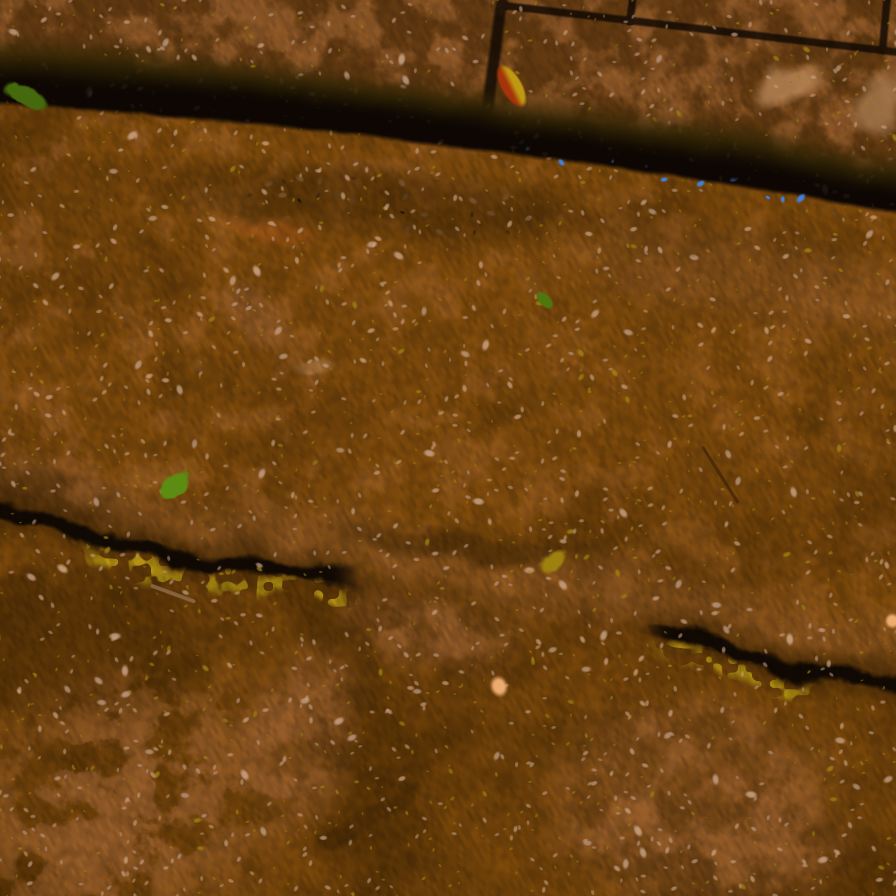
Write a WebGL 2 fragment shader that draws this texture.

```glsl
#version 300 es
precision highp float;
// Worn wet paving slabs below a shadowed kerb, with moss, grit and leaves.
uniform vec2 u_resolution;
out vec4 fragColor;

const vec3 EARTH = vec3(.46, .27, .04), DAMP = vec3(.33, .19, .02);
const vec3 DUST = vec3(.52, .32, .14), PALE = vec3(.66, .48, .31);
const vec3 SHADOW = vec3(.05, .025, .01), MOSS = vec3(.19, .14, .015);
const vec3 LICHEN = vec3(.62, .5, .06), LEAF = vec3(.36, .55, .07);

float hash(vec2 p) {
  vec3 q = fract(p.xyx * .1031);
  q += dot(q, q.yzx + 33.33);
  return fract((q.x + q.y) * q.z);
}

float noise(vec2 p) {
  vec2 i = floor(p), f = fract(p), e = vec2(1, 0);
  f = f * f * (3. - 2. * f);
  return mix(mix(hash(i), hash(i + e), f.x), mix(hash(i + e.yx), hash(i + 1.), f.x), f.y);
}

float fbm(vec2 p) {
  float sum = 0., amp = .5;
  for (int i = 0; i < 5; i++) {
    sum += amp * noise(p);
    p = mat2(1.6, 1.2, -1.2, 1.6) * p + 7.3;
    amp *= .5;
  }
  return sum;
}

vec2 turn(vec2 p, float a) {
  return vec2(cos(a) * p.x + sin(a) * p.y, cos(a) * p.y - sin(a) * p.x);
}

// Soft ellipse: centre in xy, radii in zw.
float blob(vec2 p, vec4 e, float angle, float soft) {
  return 1. - smoothstep(1. - soft, 1. + soft, length(turn(p - e.xy, angle) / e.zw));
}

// Soft segment from s.xy to s.zw.
float stroke(vec2 p, vec4 s, float width) {
  vec2 d = s.zw - s.xy, q = p - s.xy;
  return 1. - smoothstep(width * .4, width, length(q - d * clamp(dot(q, d) / dot(d, d), 0., 1.)));
}

float band(float x, float lo, float hi, float soft) {
  return smoothstep(lo - soft, lo + soft, x) * (1. - smoothstep(hi - soft, hi + soft, x));
}

// Scattered flecks: x is coverage, y a random tint.
vec2 flecks(vec2 p, float cells, float density, float size) {
  vec2 id = floor(p * cells);
  float tint = hash(id + 41.7);
  vec2 centre = .3 + .4 * vec2(hash(id + 11.3), hash(id + 23.9));
  vec4 shape = vec4(centre, size * (.45 + .55 * tint) * vec2(1, .6));
  return vec2(step(hash(id + cells), density) * blob(fract(p * cells), shape, tint * 40., .5), tint);
}

void paint(inout vec3 col, vec3 tone, float cover) {
  col = mix(col, tone, clamp(cover, 0., 1.));
}

void main() {
  vec2 p = gl_FragCoord.xy / u_resolution;
  float broad = fbm(p * 7. + 3.), fine = fbm(p * 32.);
  float grain = noise(turn(p, .5) * vec2(260, 130)) - .5;
  vec2 w = p + .035 * (vec2(fbm(p * 18.), fbm(p * 18. + 40.)) - .48);
  float kerb = p.y - .885 + .07 * p.x + .052 * p.x * p.x + .006 * (fine - .5);
  float crack = w.y - .417 + .18 * p.x - .008 * cos(p.x * 17.);

  // Middle slab
  vec3 col = mix(EARTH, DAMP, .55 * smoothstep(.48, .72, broad));
  paint(col, DUST, .55 * smoothstep(.48, .7, fine) * (1. - .5 * p.x));
  paint(col, DUST, .5 * band(crack, .01, .07, .025));
  paint(col, DUST, .45 * band(kerb, -.14, -.06, .03) * smoothstep(.55, .8, p.x));
  paint(col, DAMP * .85, .65 * blob(w, vec4(.43, .775, .24, .035), -.08, .5));
  paint(col, vec3(.55, .29, .07), .7 * blob(w, vec4(.3, .745, .045, .012), -.15, .5));
  paint(col, DUST, .75 * blob(w, vec4(.286, .65, .025, .038), .4, .4));
  paint(col, PALE, .5 * blob(w, vec4(.348, .591, .017, .011), 0., .4));

  // Lower slab: damp ground with dusty patches
  float dusty = blob(w, vec4(.78, .1, .15, .11), -.2, .35)
    + blob(w, vec4(.48, .315, .09, .055), -.3, .4)
    + blob(w, vec4(.14, .1, .16, .12), .5, .6) * smoothstep(.4, .52, fine)
    + blob(w, vec4(.34, .18, .05, .09), -.3, .5);
  vec3 lower = mix(DAMP, EARTH, .65 * smoothstep(.4, .62, broad + .1 * p.x));
  paint(lower, DUST, min(dusty, 1.) * (.45 + .5 * smoothstep(.35, .6, fine)));
  paint(lower, DAMP * .8, .6 * stroke(w, vec4(.37, .065, .46, .12), .014));
  paint(col, lower, 1. - smoothstep(-.02, .015, crack));

  // Broken crack, stains and lichen
  float open = 1. - band(p.x, .39, .73, .02);
  paint(col, DAMP * .75, band(crack, -.015, .025, .018) * (.2 + .5 * open));
  paint(col, DAMP * .8, .65 * blob(w, vec4(.53, .388, .13, .017), -.08, .5));
  paint(col, DAMP * .7, .6 * blob(w, vec4(.06, .445, .08, .025), -.2, .5));
  paint(col, DUST, .7 * blob(w, vec4(.1, .447, .022, .016), 0., .4));
  paint(col, SHADOW, .95 * open * band(crack, -.006, .006 + .008 * broad, .004));
  float growth = band(p.x, .1, .39, .02) + band(p.x, .74, .9, .02);
  paint(col, LICHEN, growth * band(crack, -.027, -.009, .006) * smoothstep(.5, .62, noise(p * 110.)));
  col *= 1. + .22 * grain + .3 * (fine - .48);

  // Kerb: stone, joints, mossy foot and deep shadow
  vec3 stone = mix(vec3(.36, .21, .06), DUST, smoothstep(.4, .66, fine)) * (1. + .2 * grain);
  paint(stone, PALE * 1.1, .8 * blob(w, vec4(.88, .911, .042, .018), .35, .4));
  paint(stone, PALE, .8 * blob(w, vec4(.985, .885, .024, .026), .2, .4));
  float joints = stroke(p, vec4(.538, .83, .56, 1), .009) + stroke(p, vec4(.56, .994, 1, .942), .006)
    + stroke(p, vec4(.703, .976, .706, 1), .006) + stroke(p, vec4(.985, .945, .99, 1), .006);
  paint(stone, SHADOW, .8 * min(joints, 1.));
  float reach = kerb + .012 * p.x + .02 * (broad - .5);
  stone = mix(MOSS, stone, smoothstep(.045, .085, reach));
  stone = mix(SHADOW, stone, smoothstep(.025, .06, reach));
  paint(col, stone, smoothstep(-.004, .004, kerb));

  // Grit in three sizes, wet pebbles and blue glints
  for (float k = 0.; k < 3.; k++) {
    vec2 grit = flecks(turn(p, .3 + k), 32. + 27. * k, .13 + .03 * k, .19 + .04 * k);
    vec3 tone = mix(LICHEN, PALE + vec3(0, .06, .14), step(.45, grit.y));
    paint(col, tone * (.85 + .4 * grit.y), grit.x * (.8 - .13 * k) * (1. - .9 * band(kerb, 0., .06, .006)));
  }
  vec2 bits = flecks(p, 52., .42, .28);
  paint(col, mix(SHADOW, PALE, bits.y), .75 * bits.x * blob(p, vec4(.44, .77, .17, .03), -.08, .3));
  paint(col, vec3(.25, .5, .85), bits.x * band(kerb, -.012, .006, .005) * band(p.x, .57, .93, .02));

  // Leaves, twig, hair and bright chips
  paint(col, LEAF * .75, blob(w, vec4(.028, .897, .025, .013), -.2, .15));
  paint(col, LEAF, blob(w, vec4(.198, .461, .02, .011), .9, .15));
  paint(col, LEAF * .85, blob(p, vec4(.608, .665, .011, .006), -.8, .2));
  paint(col, LICHEN, blob(w, vec4(.617, .37, .014, .009), .6, .3));
  vec3 petal = mix(vec3(.65, .2, .04), LICHEN * 1.2, smoothstep(.566, .576, p.x + .5 * (p.y - .904)));
  paint(col, petal, blob(p, vec4(.571, .904, .025, .011), -1.05, .15));
  paint(col, PALE * .8, stroke(p, vec4(.17, .346, .216, .329), .003));
  paint(col, DAMP * .7, .7 * stroke(p, vec4(.785, .5, .823, .44), .0025));
  paint(col, PALE * 1.4, blob(p, vec4(.557, .234, .008, .01), .3, .4) + blob(p, vec4(.996, .307, .007, .007), 0., .4));
  fragColor = vec4(clamp(col, 0., 1.), 1);
}
```
